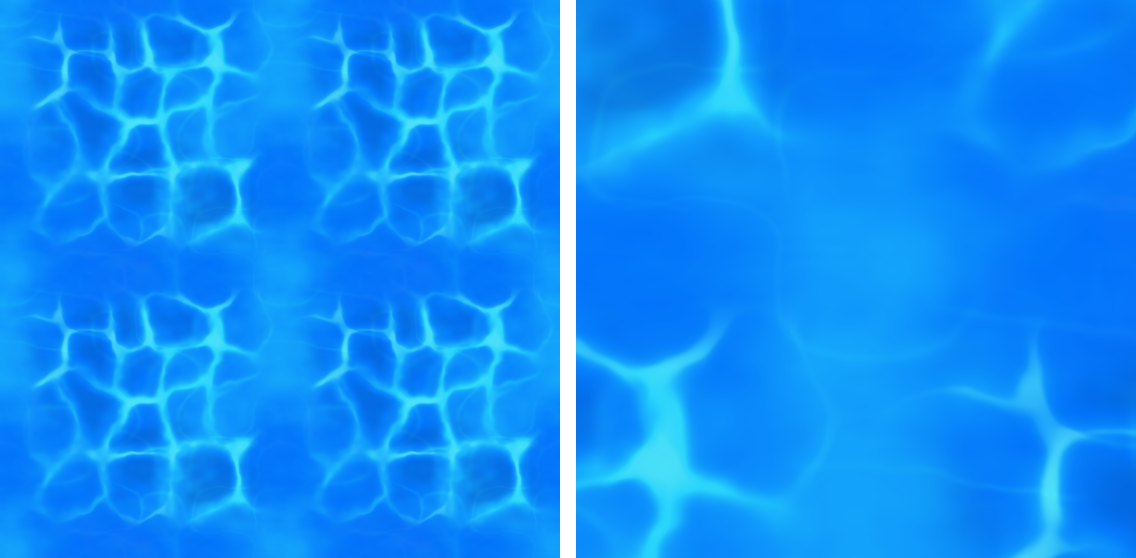
Left, the full canvas; right, a detail of the centre.
Write a Shadertoy shader that draws this texture.

```glsl
const float REPEATS = 2.0;
const float CELLS = 5.0;
const float PI = 3.14159;
const vec3 DEEP_BLUE = vec3(0.005, 0.445, 0.98);
const vec3 CYAN = vec3(0.14, 0.82, 0.99);
const vec3 PALE_FOAM = vec3(0.42, 0.92, 0.96);
const vec3 SHADOW = vec3(0.02, 0.38, 0.80);
const vec3 VIOLET = vec3(0.14, 0.45, 0.96);

float hash(vec2 p, float seed) {
    vec3 q = fract((p.xyx + seed * vec3(17.3, 31.7, 11.9)) * 0.1031);
    q += dot(q, q.yzx + 33.33);
    return fract((q.x + q.y) * q.z);
}

// Value noise that wraps after a whole period
float noise(vec2 p, vec2 period, float seed) {
    vec2 i = floor(p), f = fract(p);
    f = f * f * f * (f * (f * 6.0 - 15.0) + 10.0);
    vec2 a = mod(i, period), b = mod(i + 1.0, period);
    return mix(mix(hash(a, seed), hash(vec2(b.x, a.y), seed), f.x),
               mix(hash(vec2(a.x, b.y), seed), hash(b, seed), f.x), f.y);
}

float fbm(vec2 uv, vec2 freq, float seed) {
    float sum = 0.0, amp = 0.533;
    for (int i = 0; i < 4; i++) {
        sum += amp * noise(uv * freq, freq, seed + float(i));
        freq *= 2.0;
        amp *= 0.5;
    }
    return sum;
}

vec2 warp(vec2 uv, float freq, float seed) {
    return vec2(fbm(uv, vec2(freq), seed), fbm(uv, vec2(freq), seed + 5.0)) - 0.5;
}

vec2 cellPoint(vec2 cell, float period, float seed) {
    vec2 id = mod(cell, period);
    return cell + 0.5 + 0.8 * (vec2(hash(id, seed), hash(id, seed + 1.0)) - 0.5);
}

// Distance to the cell wall, with a soft minimum that rounds the corners
float wallDistance(vec2 p, float period, float seed) {
    vec2 base = floor(p), nearest = vec2(9.0), home = base;
    for (int y = -1; y <= 1; y++)
    for (int x = -1; x <= 1; x++) {
        vec2 cell = base + vec2(x, y);
        vec2 r = cellPoint(cell, period, seed) - p;
        if (dot(r, r) < dot(nearest, nearest)) { nearest = r; home = cell; }
    }
    const float SHARPNESS = 15.0;
    float sum = 0.0;
    for (int y = -2; y <= 2; y++)
    for (int x = -2; x <= 2; x++) {
        if (x == 0 && y == 0) continue;
        vec2 r = cellPoint(home + vec2(x, y), period, seed) - p;
        sum += exp(-SHARPNESS * dot(0.5 * (nearest + r), normalize(r - nearest)));
    }
    return max(0.0, -log(sum) / SHARPNESS);
}

float softLine(float d, float width) {
    return exp(-d * d / (width * width));
}

// Faint loose threads along the contours of warped noise
float wisps(vec2 uv, float seed) {
    float sum = 0.0;
    for (int i = 0; i < 4; i++) {
        float s = seed + 7.0 * float(i);
        vec2 p = uv + 0.12 * warp(uv, 3.0, s);
        float n = noise(p * vec2(5.0, 6.0), vec2(5.0, 6.0), s + 2.0);
        sum += softLine(n - 0.5, 0.035) * smoothstep(0.4, 0.75, noise(uv * 6.0, vec2(6.0), s + 3.0));
    }
    return sum;
}

// Calm water around the border of each repeat
float netMask(vec2 uv) {
    vec2 s = sin(PI * (uv - vec2(0.015, 0.03)));
    s *= s;
    return smoothstep(0.01, 0.24, min(s.x, s.y) + 0.12 * (fbm(uv, vec2(5.0), 61.0) - 0.5));
}

void mainImage(out vec4 fragColor, in vec2 fragCoord) {
    vec2 uv = fract(fragCoord / iResolution.xy * REPEATS);
    vec2 bent = uv + 0.13 * warp(uv, 4.0, 3.0);
    float mask = netMask(uv);

    // Bundles of nearly parallel strands around each cell
    float strands = 0.0, inner = 0.0;
    for (int i = 0; i < 4; i++) {
        float k = float(i);
        vec2 p = bent + 0.055 * warp(uv, 5.0, 20.0 + 11.0 * k);
        float d = wallDistance(p * CELLS, CELLS, 9.0);
        float strength = smoothstep(0.25, 0.75, fbm(uv, vec2(6.0), 40.0 + 5.0 * k));
        strands += strength * softLine(d, 0.035 + 0.012 * k);
        inner += 0.25 * d;
    }
    float halo = exp(-inner / 0.11);
    float threads = wisps(uv, 70.0);

    // Broad light, brushed grain and glow
    float light = 0.03 + 0.55 * smoothstep(0.3, 1.0, fbm(uv, vec2(3.0), 81.0));
    light += 0.16 * (fbm(bent, vec2(9.0, 18.0), 91.0) - 0.5);
    float glow = smoothstep(0.35, 0.75, fbm(uv, vec2(4.0), 97.0));
    light += mask * (halo * (0.12 + 0.3 * glow) + strands * (0.15 + 0.2 * glow));
    light += threads * mix(0.05, 0.13, mask);

    vec3 color = mix(DEEP_BLUE, CYAN, clamp(light, 0.0, 1.0));

    // Dusky patches inside cells, violet at the calm border
    float dusk = smoothstep(0.48, 0.75, fbm(uv, vec2(5.0), 103.0));
    color = mix(color, SHADOW, 0.5 * mask * dusk * smoothstep(0.08, 0.28, inner));
    float tint = (1.0 - mask) * smoothstep(0.45, 0.8, fbm(uv, vec2(4.0), 109.0));
    color = mix(color, VIOLET, tint * (0.25 + 0.3 * min(threads, 1.0)));

    // Pale crests where strands gather
    float crest = mask * smoothstep(1.1, 3.0, strands);
    color = mix(color, PALE_FOAM, 0.55 * crest);
    fragColor = vec4(color, 1.0);
}
```
